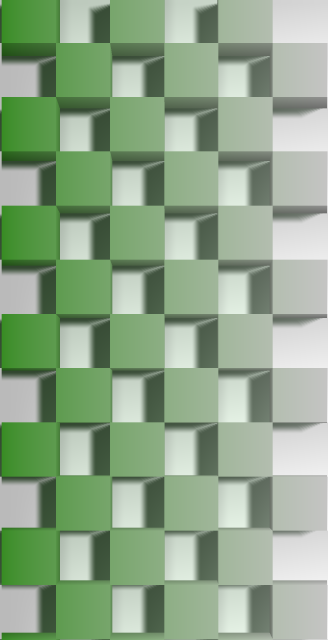
A WebGL 2 fragment shader for this pattern:

```glsl
#version 300 es
precision highp float;

#define CELL 0.0847                  // block size, in canvas heights
#define ORIGIN vec2(0.0026, 0.0013)  // lower left corner of the grid
#define COLS 6.0
#define ROWS 12.0
#define VANISH vec2(3.28, 3.66)      // vanishing point, in cells
#define DEPTH 0.033                  // perspective shrink of the floor
#define LIGHT vec2(0.40, 0.12)       // shadow offset on the floor, in cells
#define PENUMBRA 0.075
#define STEPS 8
#define SAMPLES 3

uniform vec2 u_resolution;
out vec4 fragColor;

// 1 where a raised block stands, 0 where the floor is open
float solid(vec2 cell) {
    float inside = step(0.0, cell.x) * step(cell.x, COLS - 1.0)
                 * step(-1.0, cell.y) * step(cell.y, ROWS - 1.0);
    return inside * step(0.5, mod(cell.x + cell.y, 2.0));
}

float boxDistance(vec2 p, vec2 halfSize) {
    vec2 d = abs(p) - halfSize;
    return length(max(d, 0.0)) + min(max(d.x, d.y), 0.0);
}

// Block paint fades from green to grey across the columns
vec3 blockColor(float x) {
    float t = pow(clamp(x / COLS, 0.0, 1.0), 0.71);
    return mix(vec3(0.21, 0.545, 0.13), vec3(0.77, 0.77, 0.765), t);
}

// Soft shadow of the right and upper neighbours, walked toward the light
float shadowAt(vec2 floorPos, vec2 cell) {
    float shade = 0.0;
    for (int n = 0; n < 2; n++) {
        vec2 block = cell + (n == 0 ? vec2(1.0, 0.0) : vec2(0.0, 1.0));
        if (solid(block) < 0.5) continue;
        for (int i = 0; i <= STEPS; i++) {
            float t = float(i) / float(STEPS);
            float blur = 0.02 + PENUMBRA * t;
            float d = boxDistance(floorPos + LIGHT * t - block - 0.5, vec2(0.5));
            shade = max(shade, 1.0 - smoothstep(-blur, blur, d));
        }
    }
    return shade;
}

vec3 floorColor(vec2 pos, vec2 cell) {
    vec2 local = clamp(pos - cell, 0.0, 1.0);
    float across = clamp(pos.x / COLS, 0.0, 1.0);
    float enclosed = solid(cell - vec2(1.0, 0.0)) * solid(cell + vec2(1.0, 0.0));

    // Lit floor, brighter to the right and low in each cell
    float glow = 0.73 + 0.11 * across + 0.10 * (1.0 - local.y) * smoothstep(0.0, 1.5, pos.x);
    vec3 lit = vec3(glow) + enclosed * vec3(-0.015, 0.035, -0.015);
    lit *= 1.0 - 0.08 * enclosed * (1.0 - smoothstep(0.0, 0.25, local.x));

    // Shade picks up green light from the walls
    vec3 dark = mix(vec3(0.21, 0.30, 0.20), vec3(0.49, 0.52, 0.49), across * across);
    dark *= 0.92 + 0.20 * (1.0 - local.y) * local.x;
    return mix(lit, dark, shadowAt(pos, cell));
}

vec3 scene(vec2 pos) {
    vec2 cell = floor(pos);
    if (solid(cell) > 0.5) return blockColor(pos.x);

    // Sight line from the top plane down to the floor
    vec2 floorPos = VANISH + (pos - VANISH) / (1.0 - DEPTH);
    vec2 travel = floorPos - pos;
    vec2 side = vec2(travel.x > 0.0 ? 1.0 : -1.0, travel.y > 0.0 ? 1.0 : -1.0);
    vec2 edge = cell + step(0.0, side);
    vec2 hit = (edge - pos) / (side * max(abs(travel), vec2(1e-5)));
    if (solid(cell + vec2(side.x, 0.0)) < 0.5) hit.x = 2.0;
    if (solid(cell + vec2(0.0, side.y)) < 0.5) hit.y = 2.0;

    float depth = min(hit.x, hit.y);
    if (depth >= 1.0) return floorColor(floorPos, cell);

    // Walls facing away from the light are darker toward the floor
    bool sideWall = hit.x < hit.y;
    bool away = sideWall ? side.x > 0.0 : side.y > 0.0;
    float paintX = sideWall ? edge.x - 0.1 * (1.0 - side.x) : pos.x;
    float tone = away ? mix(0.74, 0.56, depth) : mix(0.98, 0.80, depth);
    return blockColor(paintX) * tone;
}

void main() {
    // Supersampling smooths every edge
    vec3 color = vec3(0.0);
    for (int j = 0; j < SAMPLES; j++) {
        for (int i = 0; i < SAMPLES; i++) {
            vec2 jitter = (vec2(i, j) + 0.5) / float(SAMPLES) - 0.5;
            vec2 canvas = (gl_FragCoord.xy + jitter) / u_resolution.y;
            color += scene((canvas - ORIGIN) / CELL);
        }
    }
    fragColor = vec4(color / float(SAMPLES * SAMPLES), 1.0);
}
```
